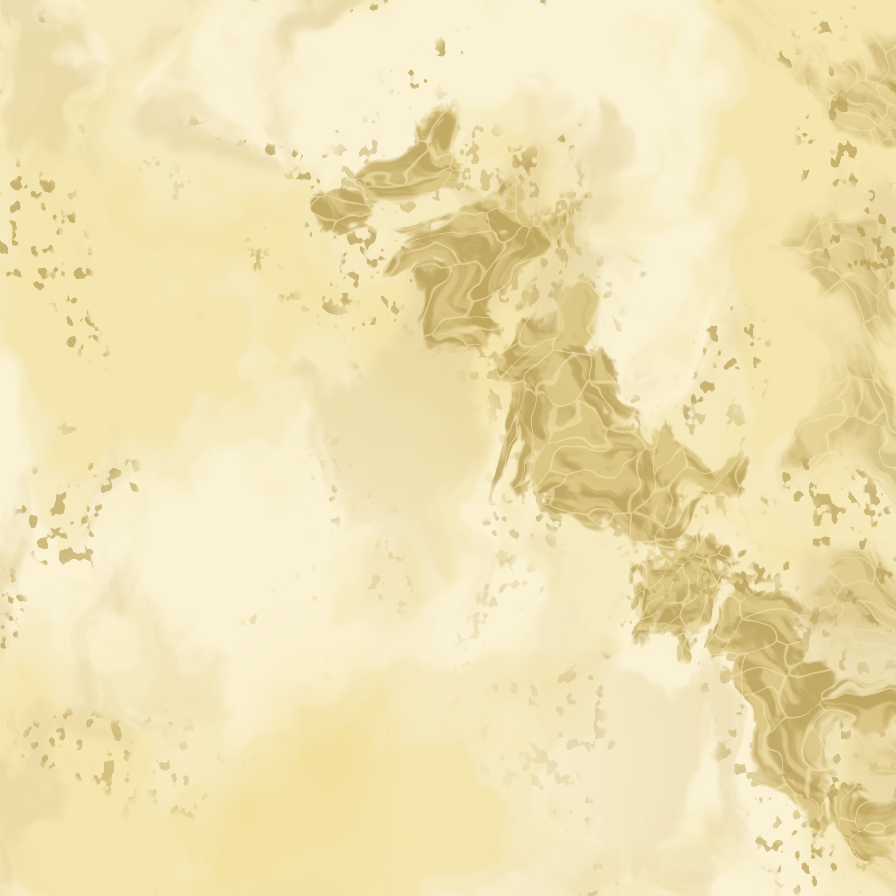
A Shadertoy shader for this texture:

```glsl
const vec3 PALE   = vec3(0.984, 0.950, 0.830);
const vec3 CREAM  = vec3(0.964, 0.922, 0.752);
const vec3 BUTTER = vec3(0.960, 0.898, 0.685);
const vec3 HONEY  = vec3(0.950, 0.865, 0.580);
const vec3 TAN    = vec3(0.895, 0.825, 0.620);
const vec3 GOLD   = vec3(0.850, 0.765, 0.500);
const vec3 OLIVE  = vec3(0.735, 0.635, 0.350);

float hash(vec2 p) {
    vec3 q = fract(p.xyx * 0.1031);
    q += dot(q, q.yzx + 33.33);
    return fract((q.x + q.y) * q.z);
}

vec2 hash2(vec2 p) {
    return vec2(hash(p), hash(p + 57.3));
}

vec2 turn(vec2 p, float angle) {
    float c = cos(angle), s = sin(angle);
    return vec2(c * p.x + s * p.y, c * p.y - s * p.x);
}

// Soft cellular noise: each cell's value fades into its neighbours
float softCells(vec2 p) {
    vec2 cell = floor(p), f = p - cell;
    float sum = 0.0, total = 0.0;
    for (int y = -1; y <= 1; y++)
    for (int x = -1; x <= 1; x++) {
        vec2 o = vec2(x, y);
        vec2 d = o + 0.2 + 0.6 * hash2(cell + o) - f;
        float w = exp(-6.0 * dot(d, d));
        sum += w * hash(cell + o + 19.7);
        total += w;
    }
    return sum / total;
}

float layers(vec2 p, int octaves) {
    float sum = 0.0, total = 0.0, amp = 1.0;
    for (int i = 0; i < octaves; i++) {
        sum += amp * softCells(p);
        total += amp;
        p = turn(p, 0.6) * 2.03 + 11.4;
        amp *= 0.52;
    }
    return sum / total;
}

// Distance gap between the two nearest cell points: zero on cell borders
float cellBorder(vec2 p) {
    vec2 cell = floor(p), f = p - cell;
    float near = 9.0, next = 9.0;
    for (int y = -1; y <= 1; y++)
    for (int x = -1; x <= 1; x++) {
        vec2 o = vec2(x, y);
        float d = length(o + hash2(cell + o) - f);
        next = min(next, max(near, d));
        near = min(near, d);
    }
    return next - near;
}

float glow(vec2 p, vec2 center, vec2 radius) {
    vec2 d = (p - center) / radius;
    return exp(-dot(d, d));
}

// Row of tilted oval patches from a to b: positive inside, -1 far away
float patchChain(vec2 p, vec2 a, vec2 b, float count, vec2 size) {
    float field = -1.0;
    for (float i = 0.0; i < count; i++) {
        vec2 jitter = hash2(vec2(i, count)) - 0.5;
        vec2 center = mix(a, b, i / (count - 1.0)) + 0.06 * jitter;
        vec2 radius = size * (1.0 + 0.6 * jitter.yx);
        field = max(field, 1.0 - length(turn(p - center, -0.6) / radius));
    }
    return field;
}

void mainImage(out vec4 fragColor, in vec2 fragCoord) {
    vec2 p = fragCoord / iResolution.y;
    vec2 warp = vec2(layers(p * 4.0, 4), layers(p * 4.0 + 31.0, 4)) - 0.5;
    vec2 q = p + 0.22 * warp;

    // Cloudy cream ground with pale pools
    float cloud = layers(q * vec2(5.0, 3.6) + 3.0, 5);
    cloud += 0.20 * glow(q, vec2(0.83, 0.36), vec2(0.11, 0.07));
    cloud += 0.18 * glow(q, vec2(0.70, 0.12), vec2(0.10, 0.12));
    cloud += 0.15 * glow(q, vec2(0.48, 0.72), vec2(0.07, 0.05));
    float honey = glow(q, vec2(0.35, 0.13), vec2(0.10, 0.16));
    vec3 col = mix(BUTTER, CREAM, smoothstep(0.36, 0.48, cloud));
    col = mix(col, PALE, smoothstep(0.52, 0.66, cloud));
    col = mix(col, HONEY, 0.6 * honey);

    // Yellow seam beside the patches
    float seam = abs(turn(q - vec2(0.62, 0.52), -0.5).y);
    col = mix(col, HONEY, 0.45 * exp(-seam * 28.0) * smoothstep(0.35, 0.6, cloud + 0.1));

    // Tan haze in upright streaks, absent from the lower middle
    float haze = layers(q * vec2(9.0, 5.0) + 47.0, 5);
    float hazeArea = 1.0 - glow(p, vec2(0.45, 0.15), vec2(0.30, 0.32));
    col = mix(col, TAN, 0.65 * hazeArea * smoothstep(0.50, 0.70, haze));

    // Ragged gold patches, strong on the diagonal and faint at the right
    float rough = layers(q * 15.0 + 5.0, 5) - 0.5;
    float mainField = patchChain(q, vec2(0.43, 0.83), vec2(0.96, 0.07), 7.0, vec2(0.085, 0.062));
    float sideField = patchChain(q, vec2(0.94, 0.86), vec2(0.97, 0.30), 4.0, vec2(0.062, 0.080));
    float gold = smoothstep(0.05, 0.30, mainField + 2.2 * rough);
    float faint = smoothstep(0.0, 0.5, sideField + 1.6 * rough);
    float grain = layers(turn(q, 0.9) * vec2(70.0, 30.0), 3);
    vec3 stone = mix(GOLD, OLIVE, smoothstep(0.38, 0.75, grain + 0.5 * rough));
    float crack = 1.0 - smoothstep(0.02, 0.10, cellBorder(turn(q + 0.06 * warp, 0.5) * vec2(22.0, 34.0)));
    stone = mix(stone, BUTTER, 0.55 * crack);
    col = mix(col, stone, max(0.88 * gold, 0.55 * faint));

    // Crumbs around the patches and in loose clusters
    float crumb = smoothstep(0.66, 0.76, layers(p * vec2(95.0, 80.0), 2));
    float halo = smoothstep(-0.7, 0.0, mainField) * (1.0 - gold);
    float cluster = smoothstep(0.60, 0.72, layers(q * 8.0 + 71.0, 3)) * hazeArea;
    col = mix(col, OLIVE, 0.75 * crumb * clamp(0.6 * halo + cluster, 0.0, 1.0));

    fragColor = vec4(col, 1.0);
}
```
